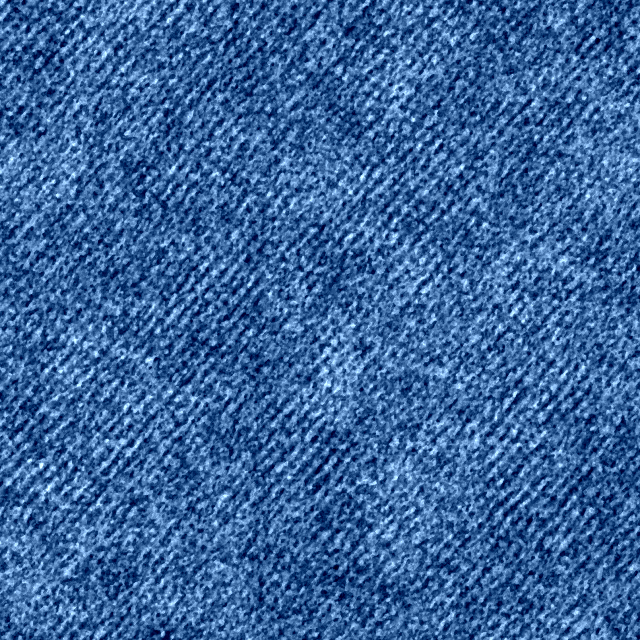
Reproduce this texture procedurally as a WebGL 2 fragment shader.

```glsl
#version 300 es
precision highp float;

uniform vec2 u_resolution;
out vec4 fragColor;

vec3 hash3(vec2 cell) {
  vec3 h = fract(cell.xyx * vec3(0.1031, 0.1030, 0.0973));
  h += dot(h, h.yxz + 33.33);
  return fract((h.xxy + h.yzz) * h.zyx);
}

// Cellular noise: jittered points blend their random tones (mean 0, deviation 1).
float cellNoise(vec2 p) {
  vec2 cell = floor(p);
  float sum = 0.0;
  float power = 0.0;
  for (int y = -1; y <= 1; y++) {
    for (int x = -1; x <= 1; x++) {
      vec2 id = cell + vec2(x, y);
      vec3 h = hash3(id + 71.0);
      vec2 d = id + h.xy - p;
      float weight = exp(-5.0 * dot(d, d));
      sum += weight * (h.z - 0.5) * 3.46;
      power += weight * weight;
    }
  }
  return sum / sqrt(power + 1e-5);
}

// Diagonal ribs of the weave, bent and faded unevenly.
float twill(vec2 p) {
  float bend = 0.45 * cellNoise(p * 26.0) + 0.5 * sin(p.x * 9.0 + 4.0 * sin(p.y * 7.0));
  float strength = 0.62 + 0.16 * cellNoise(p * 11.0 + 40.0);
  return strength * sin(6.2832 * (42.0 * p.x - 38.0 * p.y) + bend);
}

// Short fibres leaning along the ribs, with finer specks on top.
float fibres(vec2 p) {
  vec2 along = vec2(0.57, 0.82);
  vec2 q = vec2(dot(p, vec2(along.y, -along.x)), dot(p, along));
  return 0.75 * cellNoise(q * vec2(250.0, 165.0)) + 0.4 * cellNoise(p * 330.0 + 19.0);
}

// Worn and dark patches.
float wear(vec2 p) {
  return 0.17 * cellNoise(p * 8.0 + 5.0) + 0.16 * cellNoise(p * 28.0 + 90.0);
}

// Indigo ramp centred on the middle blue.
vec3 indigo(float tone) {
  return vec3(0.21, 0.39, 0.61) + vec3(0.18, 0.185, 0.18) * tone + 0.01 * tone * tone;
}

void main() {
  vec2 p = gl_FragCoord.xy / min(u_resolution.x, u_resolution.y);
  float tone = fibres(p) + twill(p) + wear(p);
  fragColor = vec4(clamp(indigo(tone), 0.0, 1.0), 1.0);
}
```
